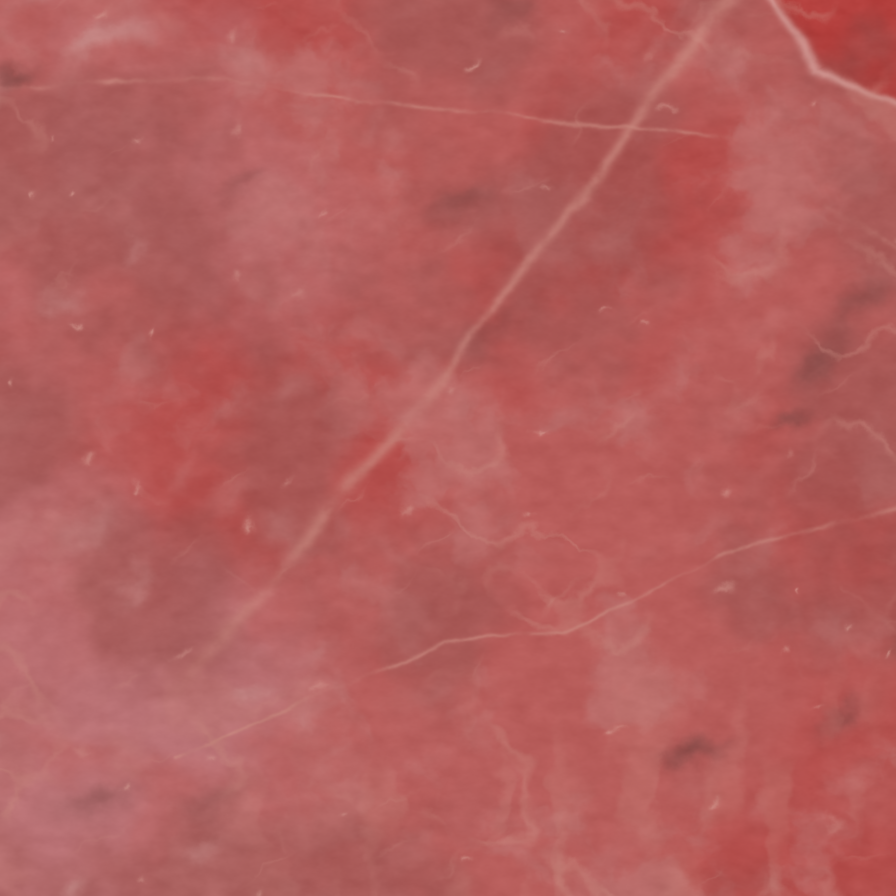
This texture is drawn by a WebGL 1 fragment shader. Its source:

```glsl
precision highp float;
// Polished red marble with pale veins, cloudy mauve patches and dark smudges.
uniform vec2 u_resolution;

float hash(vec2 p) {
  vec3 q = fract(vec3(p.xyx) * 0.1031);
  q += dot(q, q.yzx + 33.33);
  return fract((q.x + q.y) * q.z);
}

float noise(vec2 p) {
  vec2 i = floor(p), f = fract(p);
  f = f * f * (3.0 - 2.0 * f);
  return mix(mix(hash(i), hash(i + vec2(1, 0)), f.x),
             mix(hash(i + vec2(0, 1)), hash(i + vec2(1, 1)), f.x), f.y);
}

float fbm(vec2 p) {
  float sum = 0.0, amp = 0.5;
  for (int i = 0; i < 5; i++) {
    sum += amp * noise(p);
    p = mat2(1.6, 1.2, -1.2, 1.6) * p + 17.3;
    amp *= 0.5;
  }
  return sum;
}

// Soft line from a to b, fading over its width.
float vein(vec2 p, vec2 a, vec2 b, float width) {
  vec2 ab = b - a;
  float t = clamp(dot(p - a, ab) / dot(ab, ab), 0.0, 1.0);
  float d = length(p - a - ab * t) / width;
  return exp(-d * d);
}

// Scattered soft ellipses tilted up to the right, one per chosen cell.
float blots(vec2 p, float cell, float chance, vec2 size, float seed) {
  vec2 home = floor(p / cell);
  float sum = 0.0;
  for (int y = -1; y <= 1; y++) {
    for (int x = -1; x <= 1; x++) {
      vec2 id = home + vec2(x, y);
      vec2 key = id + seed;
      vec2 spot = vec2(hash(key + 3.1), hash(key + 7.7));
      vec2 d = p - (id + spot) * cell;
      float angle = 0.1 + 0.8 * hash(key + 11.9);
      float c = cos(angle), s = sin(angle);
      d = vec2(c * d.x + s * d.y, c * d.y - s * d.x) / size;
      d /= 0.6 + 0.6 * hash(key + 19.3);
      float shown = step(hash(key + 23.7), chance);
      sum += shown * (0.4 + 0.6 * hash(key + 29.1)) * exp(-dot(d, d));
    }
  }
  return min(sum, 1.0);
}

void main() {
  vec2 p = gl_FragCoord.xy / u_resolution;
  vec2 wobble = vec2(fbm(p * 9.0), fbm(p * 9.0 + 40.0)) - 0.48;
  vec2 jitter = vec2(fbm(p * 40.0), fbm(p * 40.0 + 9.0)) - 0.48;
  vec2 q = p + wobble * 0.024 + jitter * 0.005;
  vec2 rough = p + wobble * 0.05 + jitter * 0.026;

  // Broad clouds: mauve at lower left, redder at right.
  float cloud = fbm(p * 4.0 + wobble);
  float haze = smoothstep(0.8, 0.05, p.x + 0.5 * p.y + (cloud - 0.48) * 1.1);
  float red = smoothstep(0.5, 0.72, fbm(p * mat2(3.4, 2.0, -2.6, 3.4) + 21.0) + 0.14 * p.x - 0.05);
  float grey = smoothstep(0.44, 0.68, fbm(p * 6.0 + 63.0));
  float mottle = fbm(rough * 13.0 + 5.0);
  vec3 color = vec3(0.718, 0.362, 0.352);
  color = mix(color, vec3(0.7, 0.27, 0.26), red * 0.65);
  color = mix(color, vec3(0.73, 0.455, 0.47), haze * 0.9);
  color = mix(color, vec3(0.74, 0.46, 0.45), 0.6 * smoothstep(0.48, 0.72, mottle));
  color = mix(color, vec3(0.62, 0.335, 0.325), 0.6 * grey);

  // Saturated corner behind the bright crack.
  float corner = min(dot(q - vec2(0.915, 0.92), vec2(0.82, 0.57)),
                     dot(q - vec2(0.915, 0.92), vec2(0.42, 0.91)));
  vec3 deep = mix(vec3(0.7, 0.22, 0.21), vec3(0.58, 0.24, 0.23), grey);
  color = mix(color, deep, 0.8 * smoothstep(-0.004, 0.012, corner));

  // Dark smudges and pale, ragged patches.
  float smudge = blots(rough, 0.19, 0.4, vec2(0.038, 0.017), 4.0);
  color = mix(color, vec3(0.47, 0.27, 0.26), smudge * 0.65);
  float patches = blots(rough, 0.11, 0.5, vec2(0.026, 0.014), 61.0);
  color = mix(color, vec3(0.78, 0.57, 0.56), patches * (0.15 + 0.45 * smoothstep(0.6, 0.1, p.x)));

  // Wide diagonal vein, blotchy and fading at its lower end.
  vec3 pale = vec3(0.78, 0.53, 0.49);
  float broken = smoothstep(0.3, 0.62, fbm(p * 22.0 + 8.0));
  float wide = 0.004 + 0.007 * noise(p * 11.0 + 31.0);
  float diagonal = max(vein(q, vec2(0.15, 0.17), vec2(0.5, 0.59), wide),
                       vein(q, vec2(0.5, 0.59), vec2(0.82, 1.01), wide));
  diagonal *= smoothstep(0.12, 0.4, p.y) * (0.35 + 0.65 * broken);
  color = mix(color, pale, diagonal * 0.65);

  // Thin wandering cracks.
  float rise = max(vein(q, vec2(0.2, 0.155), vec2(0.5, 0.285), 0.0025),
                   vein(q, vec2(0.5, 0.285), vec2(0.63, 0.29), 0.0025));
  rise = max(rise, vein(q, vec2(0.63, 0.29), vec2(0.85, 0.395), 0.0025));
  rise = max(rise, vein(q, vec2(0.85, 0.395), vec2(1.03, 0.44), 0.003));
  float top = max(vein(q, vec2(-0.03, 0.9), vec2(0.25, 0.912), 0.003),
                  vein(q, vec2(0.25, 0.912), vec2(0.82, 0.842), 0.0025));
  float side = vein(q, vec2(0.92, 0.775), vec2(1.03, 0.7), 0.0035);
  color = mix(color, pale, max(max(rise, top), side) * (0.1 + 0.5 * broken));
  float bright = max(vein(q, vec2(0.85, 1.02), vec2(0.915, 0.92), 0.005),
                     vein(q, vec2(0.915, 0.92), vec2(1.03, 0.875), 0.005));
  color = mix(color, vec3(0.82, 0.6, 0.58), bright * 0.8);

  // Faint upright streaks low down, ragged wisps and small flecks.
  float streak = smoothstep(0.55, 0.9, noise(rough * vec2(45.0, 9.0) + 12.0));
  streak *= smoothstep(0.32, 0.12, p.y) * smoothstep(0.2, 0.4, p.x);
  float ridge = 1.0 - abs(2.0 * noise(rough * mat2(9.0, -7.0, 12.0, 15.0) + 77.0) - 1.0);
  float wisp = smoothstep(0.82, 1.0, ridge) * smoothstep(0.5, 0.68, fbm(p * 7.0 + 91.0));
  float scratch = blots(rough, 0.09, 0.4, vec2(0.022, 0.003), 90.0);
  float fleck = blots(rough, 0.075, 0.3, vec2(0.006, 0.004), 133.0);
  color = mix(color, pale, streak * 0.25 + wisp * 0.35 + scratch * 0.25);
  color = mix(color, vec3(0.82, 0.6, 0.56), fleck * 0.65);

  // Soft fine grain.
  color += 0.06 * (fbm(p * vec2(50.0, 80.0)) - 0.48);
  gl_FragColor = vec4(color, 1.0);
}
```
